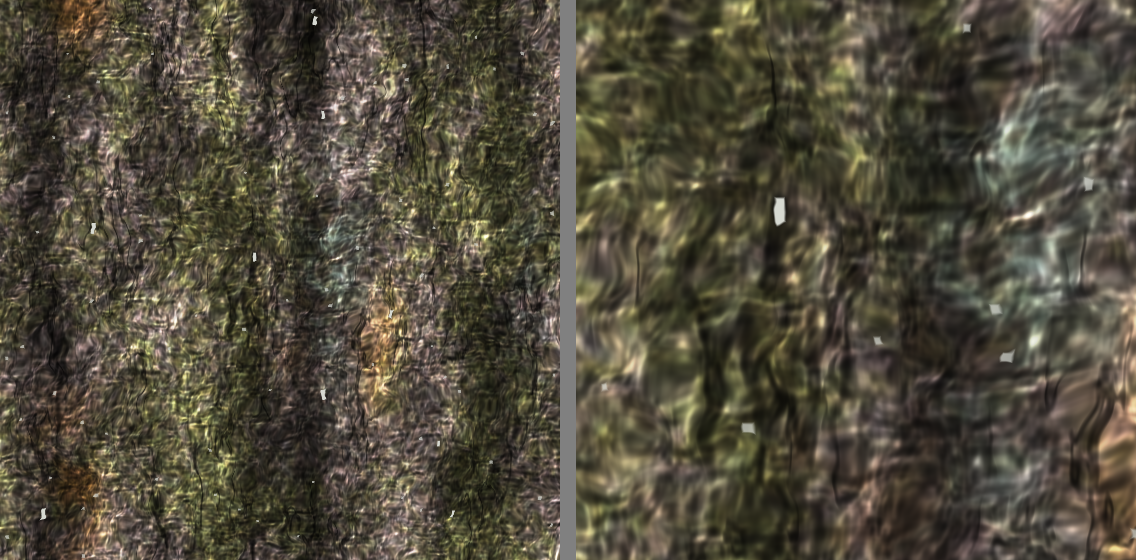
Left: the whole. Right: its middle third, enlarged.
Write a three.js fragment shader that draws this texture.

```glsl
// Weathered tree bark: furrowed vertical columns with moss, rust, lichen and pale flecks.
varying vec2 vUv;

#define EXPOSURE 0.30
#define COLUMN_DEPTH 0.55
#define PATCH_CONTRAST 1.7
#define GRAIN_CONTRAST 1.5
#define RELIEF 6.5
#define CRACK_DEPTH 0.9
#define FLECK_CHANCE 0.13
#define SPECK_CHANCE 0.05
#define BARK_TINT vec3(1.12, 0.98, 0.92)
#define MOSS_TINT vec3(1.03, 1.01, 0.66)
#define RUST_TINT vec3(1.42, 0.95, 0.48)
#define LICHEN_TINT vec3(0.96, 1.04, 0.93)

float hash(vec2 p) {
  vec3 q = fract(vec3(p.xyx) * 0.1031);
  q += dot(q, q.yzx + 33.33);
  return fract((q.x + q.y) * q.z);
}

float noise(vec2 p) {
  vec2 cell = floor(p), f = fract(p);
  f = f * f * (3.0 - 2.0 * f);
  float low = mix(hash(cell), hash(cell + vec2(1.0, 0.0)), f.x);
  float high = mix(hash(cell + vec2(0.0, 1.0)), hash(cell + 1.0), f.x);
  return mix(low, high, f.y);
}

float fbm(vec2 p) {
  float sum = 0.0, weight = 0.533;
  for (int i = 0; i < 4; i++) {
    sum += weight * noise(p);
    p = p * 2.03 + vec2(17.3, 9.1);
    weight *= 0.5;
  }
  return sum;
}

// Soft bump of width w around c
float band(float x, float c, float w) {
  float d = (x - c) / w;
  return exp(-d * d);
}

vec2 warp(vec2 p) {
  vec2 wide = vec2(noise(p * 9.0), noise(p * 9.0 + 40.0)) - 0.5;
  vec2 tight = vec2(noise(p * 42.0 + 7.0), noise(p * 42.0 + 61.0)) - 0.5;
  return p + 0.022 * wide + 0.009 * tight;
}

// Flaky surface with short cross wrinkles
float barkHeight(vec2 p) {
  vec2 q = warp(p);
  return fbm(q * vec2(36.0, 23.0)) + 0.15 * noise(q * vec2(48.0, 165.0) + 5.0);
}

// Broken dark lines along the contours of stretched noise
float cracks(vec2 p, vec2 scale, float width) {
  float line = 1.0 - smoothstep(0.0, width, abs(fbm(p * scale) - 0.5));
  return line * smoothstep(0.46, 0.66, fbm(p * scale * 0.6 + 23.0));
}

// Scattered upright chips, one candidate per grid cell
float chips(vec2 p, float grid, float chance, vec2 size) {
  vec2 cell = floor(p * grid);
  vec2 spot = 0.25 + 0.5 * vec2(hash(cell + 11.0), hash(cell + 29.0));
  vec2 d = (fract(p * grid) - spot) / grid;
  d.x += d.y * (hash(cell + 53.0) - 0.6) * 0.5;
  d += 0.004 * (vec2(noise(p * 170.0), noise(p * 170.0 + 31.0)) - 0.5);
  vec2 edge = abs(d) - size * (0.6 + 0.5 * hash(cell + 71.0));
  float shape = 1.0 - smoothstep(-0.001, 0.001, max(edge.x, edge.y));
  return shape * step(hash(cell + 97.0), chance);
}

void main() {
  vec2 p = vUv;
  vec2 q = warp(p);
  float x = q.x + 0.05 * (fbm(vec2(p.x * 3.0, p.y * 4.0)) - 0.5);
  float y = q.y;

  // Broad shading: shadowed furrows and mottled patches
  float furrows = band(x, 0.46, 0.025) * (0.5 + 0.6 * y) + band(x, 0.555, 0.035)
    + 0.7 * band(x, 0.91, 0.05) + 0.7 * band(x, 0.08, 0.045);
  furrows *= 0.4 + 1.2 * fbm(q * vec2(9.0, 4.0) + 3.0);
  float ridges = band(x, 0.27, 0.11) + band(x, 0.68, 0.06);
  float tone = 0.22 * ridges - COLUMN_DEPTH * furrows;
  tone += PATCH_CONTRAST * (fbm(q * vec2(15.0, 7.0) + 50.0) - 0.5);

  // Fine grain, lit relief and cracks
  float grain = 0.6 * noise(q * vec2(150.0, 105.0)) + 0.4 * noise(q * vec2(250.0, 190.0));
  tone += GRAIN_CONTRAST * (grain - 0.5);
  tone += RELIEF * (barkHeight(p) - barkHeight(p + vec2(-0.0013, 0.0019)));
  float split = cracks(q, vec2(15.0, 3.5), 0.035) + 0.8 * cracks(q + 4.0, vec2(42.0, 13.0), 0.06);
  tone -= CRACK_DEPTH * split;

  // Growth and stains
  float lichen = band(x, 0.60, 0.06) * band(y, 0.52, 0.2) + 0.7 * band(x, 0.95, 0.04) * band(y, 0.52, 0.14);
  lichen *= smoothstep(0.35, 0.6, fbm(q * 24.0 + 80.0));
  float rust = band(x, 0.13, 0.05) * (band(y, 0.12, 0.15) + band(y, 1.0, 0.08))
    + 0.7 * band(x, 0.51, 0.04) * band(y, 0.42, 0.09) + 0.6 * band(x, 0.69, 0.04) * band(y, 0.37, 0.11);
  rust *= smoothstep(0.25, 0.6, fbm(q * 14.0 + 120.0));
  float moss = 0.7 * band(x, 0.40, 0.06) + 0.6 * band(x, 0.87, 0.08);
  moss += 0.25 + 2.2 * (fbm(q * vec2(13.0, 9.0) + 200.0) - 0.5) + 0.9 * (noise(q * 75.0 + 9.0) - 0.5);

  vec3 tint = mix(BARK_TINT, MOSS_TINT, clamp(moss, 0.0, 1.0));
  tint = mix(tint, LICHEN_TINT, clamp(lichen, 0.0, 0.9));
  tint = mix(tint, RUST_TINT, clamp(rust, 0.0, 0.75));
  tint.rb += 0.14 * (vec2(noise(q * 110.0 + 15.0), noise(q * 95.0 + 37.0)) - 0.5);
  vec3 color = tint * EXPOSURE * exp(tone + 0.4 * lichen - 0.15 * rust);
  color = min(color, 0.55 + 0.35 * color);

  // Pale chips of bare wood
  float pale = chips(p, 8.0, FLECK_CHANCE, vec2(0.0035, 0.009));
  pale = max(pale, 0.7 * chips(p + 0.37, 38.0, SPECK_CHANCE, vec2(0.003, 0.003)));
  color = mix(color, vec3(0.84, 0.85, 0.82), pale);
  gl_FragColor = vec4(color, 1.0);
}
```
